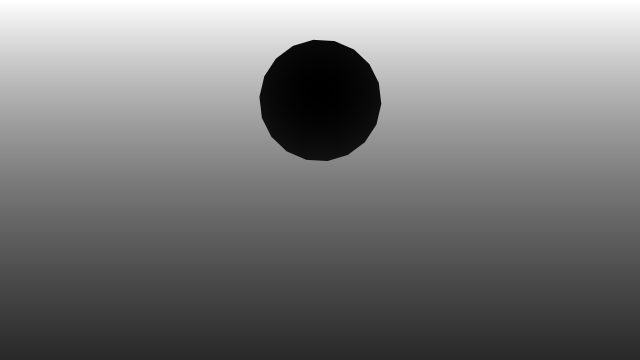
This background is drawn by a Shadertoy shader. Its source:

```glsl
const float TAU = 6.2831853;

// Backdrop: brightness at the base, then linear, square and cubic rise
const float BASE_GRAY = 0.16;
const vec3 RISE = vec3(0.57, 0.05, 0.22);

// Faceted disc, in units of the canvas height, measured from the middle column
const vec2 DISC_CENTER = vec2(0.001, 0.721);
const float DISC_RADIUS = 0.1695;
const float DISC_SIDES = 18.0;
const float DISC_TURN = -0.058;

// Faint shading inside the disc, darkest a little above its center
const vec2 CORE_OFFSET = vec2(0.0, 0.025);
const float RIM_GRAY = 0.052;

float backdropGray(float y) {
    return BASE_GRAY + y * (RISE.x + y * (RISE.y + y * RISE.z));
}

// Distance to the nearest side of a regular polygon with the given circumradius
float polygonDistance(vec2 p, float radius, float sides, float turn) {
    float sector = TAU / sides;
    float angle = mod(atan(p.y, p.x) - turn, sector) - 0.5 * sector;
    return length(p) * cos(angle) - radius * cos(0.5 * sector);
}

float discGray(vec2 p) {
    vec2 q = (p - CORE_OFFSET) / DISC_RADIUS;
    return RIM_GRAY * dot(q, q);
}

void mainImage(out vec4 fragColor, in vec2 fragCoord) {
    vec2 uv = fragCoord / iResolution.y;
    vec2 p = uv - vec2(0.5 * iResolution.x / iResolution.y, 0.0) - DISC_CENTER;

    // Blend the disc over the backdrop with a one-pixel soft edge
    float edge = polygonDistance(p, DISC_RADIUS, DISC_SIDES, DISC_TURN);
    float coverage = clamp(0.5 - edge * iResolution.y, 0.0, 1.0);
    float gray = mix(backdropGray(uv.y), discGray(p), coverage);

    fragColor = vec4(vec3(gray), 1.0);
}
```
